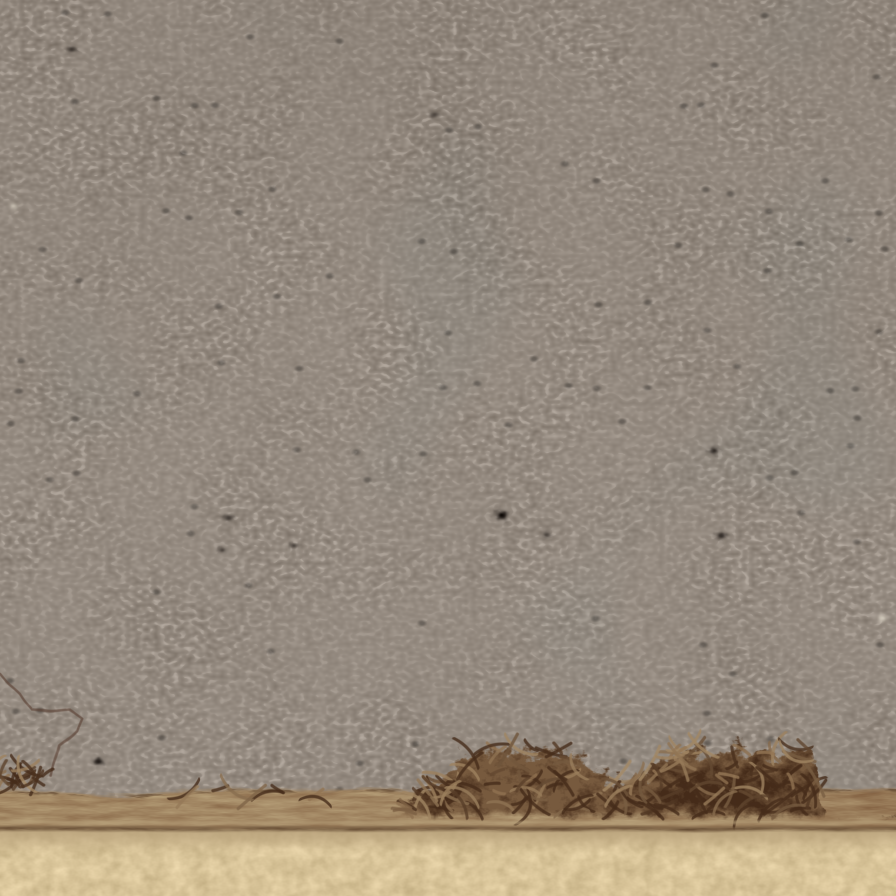
Reproduce this texture procedurally as a Shadertoy shader.

```glsl
const vec3 GREY = vec3(0.59, 0.55, 0.51);
const vec3 CREAM = vec3(0.85, 0.77, 0.60);
const vec3 TAN = vec3(0.71, 0.62, 0.47);
const vec3 BROWN = vec3(0.57, 0.45, 0.32);
const vec3 UMBER = vec3(0.27, 0.17, 0.10);

vec3 hash3(vec2 p) {
    vec3 q = fract(p.xyx * vec3(0.1031, 0.1030, 0.0973));
    q += dot(q, q.yxz + 33.33);
    return fract((q.xxy + q.yzz) * q.zyx);
}

float cornerSlope(vec2 cell, vec2 offset) {
    float a = 6.2832 * hash3(cell).x;
    return dot(vec2(cos(a), sin(a)), offset);
}

float gradientNoise(vec2 p) {
    vec2 i = floor(p), f = fract(p), e = vec2(0, 1);
    vec2 u = f * f * f * (f * (f * 6.0 - 15.0) + 10.0);
    float low = mix(cornerSlope(i, f), cornerSlope(i + e.yx, f - e.yx), u.x);
    float high = mix(cornerSlope(i + e, f - e), cornerSlope(i + 1.0, f - 1.0), u.x);
    return mix(low, high, u.y);
}

float fbm(vec2 p) {
    float sum = 0.0, amp = 1.0;
    for (int i = 0; i < 4; i++) {
        sum += amp * gradientNoise(p);
        p = p * 2.03 + 17.3;
        amp *= 0.55;
    }
    return sum;
}

float below(float y, float edge, float soft) {
    return 1.0 - smoothstep(edge - soft, edge + soft, y);
}

float segmentDistance(vec2 p, vec2 a, vec2 b) {
    vec2 d = b - a;
    return length(p - a - d * clamp(dot(p - a, d) / dot(d, d), 0.0, 1.0));
}

float tuftTop(float x) {
    float rise = smoothstep(0.41, 0.54, x) * below(x, 0.915, 0.012);
    float dip = exp(-pow((x - 0.695) / 0.04, 2.0));
    return 0.085 + 0.083 * rise - 0.034 * dip;
}

// Grey card with short horizontal flecks and soft mottling
vec3 cardboard(vec2 p) {
    float cloud = fbm(p * 4.0);
    float coarse = gradientNoise(p * vec2(62, 105) + 2.0 * cloud);
    float fine = gradientNoise(p * vec2(135, 190) + 41.0);
    float patchy = 0.65 + 0.6 * smoothstep(-0.3, 0.4, gradientNoise(p * 9.0));
    float ridge = exp(-40.0 * coarse * coarse) * smoothstep(0.0, 0.35, fine);
    float value = 0.045 * coarse + 0.085 * fine + 0.055 * ridge - 0.012;
    vec3 col = GREY + value * patchy + 0.012 * cloud;
    col += vec3(-0.012, -0.003, 0.0) * smoothstep(0.1, 0.5, gradientNoise(p * 5.0 + 8.0));
    return col - 0.018 * smoothstep(0.5, 1.0, p.y);
}

// Sparse dark pits on a jittered grid
float pits(vec2 p, float cells) {
    vec2 id = floor(p * cells);
    vec3 h = hash3(id + 71.0);
    vec2 d = (fract(p * cells) - 0.25 - 0.5 * h.xy) * vec2(0.8, 1.1);
    return smoothstep(0.17, 0.03, length(d)) * step(0.88, h.z);
}

// Larger marks: position and strength, negative for pale ones
vec3 addMarks(vec3 col, vec2 p) {
    vec3 marks[12] = vec3[12](
        vec3(0.56, 0.425, 1.0), vec3(0.255, 0.422, 0.5), vec3(0.248, 0.386, 0.4),
        vec3(0.328, 0.391, 0.4), vec3(0.61, 0.403, 0.45), vec3(0.805, 0.402, 0.6),
        vec3(0.797, 0.497, 0.6), vec3(0.11, 0.15, 0.7), vec3(0.08, 0.945, 0.5),
        vec3(0.485, 0.872, 0.4), vec3(0.015, 0.77, -0.5), vec3(0.985, 0.31, -0.6));
    for (int i = 0; i < 12; i++) {
        float s = abs(marks[i].z);
        vec2 d = (p - marks[i].xy) / vec2(0.0085, 0.006) / (0.55 + 0.45 * s);
        float shape = exp(-2.0 * dot(d, d) * (1.0 + gradientNoise(p * 150.0)));
        vec3 ink = marks[i].z > 0.0 ? vec3(0.06, 0.04, 0.03) : vec3(0.88, 0.85, 0.79);
        col = mix(col, ink, shape * min(1.0, s * 1.2));
    }
    return col;
}

// Bent fibres scattered between x limits and under a height
vec3 addFibres(vec3 col, vec2 p, vec2 span, vec2 heights, int count, float seed) {
    for (int i = 0; i < count; i++) {
        vec3 h = hash3(vec2(float(i) * 1.7, seed));
        vec3 k = hash3(vec2(seed + 9.0, float(i) * 2.3));
        float x = mix(span.x, span.y, h.x);
        float top = heights.y > 0.0 ? heights.y : tuftTop(x);
        vec2 q = p - vec2(x, mix(heights.x, top, h.y));
        float a = (h.z - 0.5) * 2.6, c = cos(a), s = sin(a);
        q = vec2(c * q.x + s * q.y, c * q.y - s * q.x);
        float reach = mix(0.006, 0.022, k.x);
        float d = length(vec2(max(abs(q.x) - reach, 0.0), q.y - (k.y - 0.5) * 45.0 * q.x * q.x));
        vec3 tone = mix(UMBER, mix(BROWN, TAN, k.x * 0.5), smoothstep(0.3, 0.9, k.z + 0.4 * h.y - 0.2));
        col = mix(col, tone, 0.8 * smoothstep(0.0028, 0.0007, d));
    }
    return col;
}

// One thin curled hair at the left
float hair(vec2 p) {
    vec2 path[8] = vec2[8](vec2(0.0, 0.248), vec2(0.022, 0.226), vec2(0.035, 0.207), vec2(0.078, 0.207),
        vec2(0.092, 0.198), vec2(0.086, 0.184), vec2(0.066, 0.168), vec2(0.057, 0.135));
    float d = 1.0;
    for (int i = 0; i < 7; i++) d = min(d, segmentDistance(p, path[i], path[i + 1]));
    return smoothstep(0.0025, 0.0004, d);
}

void mainImage(out vec4 fragColor, in vec2 fragCoord) {
    vec2 p = fragCoord / iResolution.xy;
    vec3 col = cardboard(p);
    col *= 1.0 - 0.28 * pits(p, 31.0);
    col = addMarks(col, p);
    if (p.y < 0.27) {
        vec2 bent = p + 0.0025 * vec2(gradientNoise(p * 45.0), gradientNoise(p * 45.0 + 7.0));
        col = mix(col, vec3(0.36, 0.26, 0.21), 0.65 * hair(bent));

        // Torn brown layer
        float streak = fbm(p * vec2(18, 130));
        float tornTop = 0.119 + 0.006 * gradientNoise(vec2(p.x * 14.0, 3.0)) + 0.004 * streak;
        tornTop -= 0.008 * exp(-pow((p.x - 0.13) / 0.06, 2.0));
        vec3 layer = mix(BROWN, TAN, 0.45 + 0.7 * streak - 0.3 * smoothstep(0.85, 1.0, p.x));
        layer = mix(layer, UMBER, 0.55 * smoothstep(0.004, 0.0, abs(p.y - tornTop + 0.002)) * smoothstep(-0.1, 0.3, streak));
        col = mix(col, layer, below(p.y, tornTop, 0.003));

        // Frayed tuft with dark hollows
        float rough = fbm(p * vec2(48, 60));
        float body = below(p.y, tuftTop(p.x) - 0.008 + 0.020 * rough, 0.005);
        body *= smoothstep(0.085, 0.096, p.y + 0.006 * rough) * smoothstep(0.435, 0.46, p.x);
        float hollow = exp(-pow((p.x - 0.81) / 0.10, 2.0) - pow((p.y - 0.117) / 0.03, 2.0));
        hollow += 0.7 * exp(-pow((p.x - 0.49) / 0.035, 2.0) - pow((p.y - 0.11) / 0.018, 2.0));
        vec3 tuft = mix(mix(UMBER, BROWN, 0.65), UMBER, clamp(hollow + rough, 0.0, 1.0));
        col = mix(col, tuft, body);
        col = addFibres(col, p, vec2(0.445, 0.915), vec2(0.094, 0.0), 170, 3.0);
        col = addFibres(col, p, vec2(-0.01, 0.055), vec2(0.125, 0.145), 22, 12.0);
        col = addFibres(col, p, vec2(0.19, 0.37), vec2(0.110, 0.120), 9, 25.0);

        // Cream base and the shadowed seam
        float seam = 0.075 + 0.002 * gradientNoise(vec2(p.x * 11.0, 5.0));
        vec3 base = CREAM + 0.08 * fbm(p * vec2(38, 50)) + 0.05 * gradientNoise(p * 120.0);
        base = mix(base, TAN, 0.75 * smoothstep(0.045, 0.073, p.y));
        col = mix(col, base, below(p.y, seam, 0.003));
        float shade = smoothstep(0.005, 0.0, abs(p.y - seam)) * (0.65 + 0.5 * streak);
        col = mix(col, vec3(0.36, 0.26, 0.17), clamp(shade, 0.0, 1.0));
        col = mix(col, TAN, 0.6 * smoothstep(0.004, 0.0, abs(p.y - seam - 0.007)));
    }
    fragColor = vec4(clamp(col, 0.0, 1.0), 1.0);
}
```
